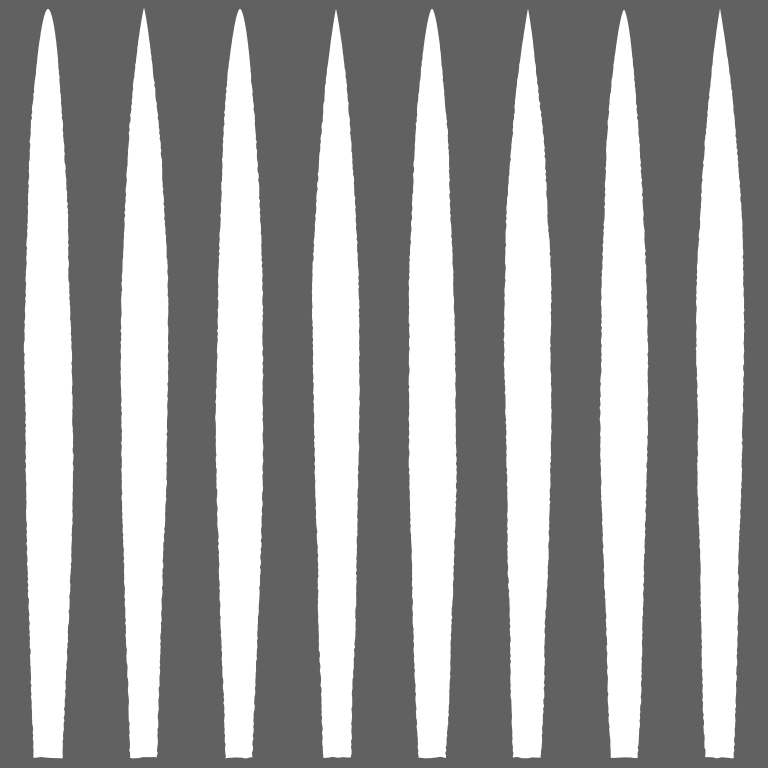
A Shadertoy shader for this pattern:

```glsl
// Eight upright pale blades on flat grey, each with a pointed tip and a cut base.
// A half-width profile swells from tip to shoulder and narrows to the base;
// alternate blades differ in shoulder and sharpness, and noise roughens the edges.

const vec3 GROUND = vec3(0.38);
const vec3 BLADE = vec3(1.0);

const float COUNT = 8.0;
const float TIP_Y = 0.988;
const float BASE_Y = 0.0135;
const float END_JITTER = 0.005;      // spread of tip heights
const float MAX_HALF = 0.0309;       // half width at the shoulder
const float BASE_HALF = 0.0180;      // half width at the cut base
const float BASE_JITTER = 0.0025;
const float TAPER = 1.4;             // curve from shoulder to base

// Even and odd blades, with a slow drift across the row
const vec2 SHOULDER = vec2(0.60, 0.49);
const float SHOULDER_DRIFT = -0.01;
const vec2 SHARPNESS = vec2(0.53, 0.82);
const float SHARPNESS_DRIFT = 0.02;

const float SWAY = 0.003;            // slow bend of the centre line
const float WOBBLE = 0.0022;         // broad unevenness of each edge
const float ROUGH = 0.0012;          // fine raggedness of each edge

float hash(vec2 p) {
    vec3 q = fract(vec3(p.xyx) * 0.1031);
    q += dot(q, q.yzx + 33.33);
    return fract((q.x + q.y) * q.z);
}

// Smooth noise along x, one independent strip per seed, from -0.5 to 0.5
float noise(float x, float seed) {
    float cell = floor(x);
    float f = x - cell;
    float a = hash(vec2(cell, seed));
    float b = hash(vec2(cell + 1.0, seed));
    return mix(a, b, f * f * (3.0 - 2.0 * f)) - 0.5;
}

// Half width at t, where t runs from 0 at the tip to 1 at the base
float halfWidth(float t, float id) {
    float odd = mod(id, 2.0);
    float shoulder = mix(SHOULDER.x, SHOULDER.y, odd) + SHOULDER_DRIFT * id;
    float sharpness = mix(SHARPNESS.x, SHARPNESS.y, odd) + SHARPNESS_DRIFT * id;
    float base = BASE_HALF + BASE_JITTER * (hash(vec2(id, 3.0)) - 0.5);

    float rise = 1.0 - clamp(t / shoulder, 0.0, 1.0);
    float fall = clamp((t - shoulder) / (1.0 - shoulder), 0.0, 1.0);
    float swell = pow(max(1.0 - rise * rise, 0.0), sharpness);
    return MAX_HALF * swell - (MAX_HALF - base) * pow(fall, TAPER);
}

// Approximate signed distance to one blade, negative inside
float bladeDistance(vec2 uv, float id) {
    float tip = TIP_Y + END_JITTER * (hash(vec2(id, 7.0)) - 0.5);
    float base = BASE_Y + 0.002 * noise(uv.x * 150.0, 5.0);
    float t = (tip - uv.y) / (tip - BASE_Y);

    // Keep the point clean; unevenness grows in below it
    float body = smoothstep(0.0, 0.15, t);
    float x = uv.x - (id + 0.5) / COUNT;
    x -= SWAY * body * noise(uv.y * 3.0, id + 20.0);

    float side = id * 2.0 + step(0.0, x);
    float edge = WOBBLE * noise(uv.y * 11.0, side + 40.0)
               + ROUGH * noise(uv.y * 260.0, side + 80.0);
    float sides = abs(x) - halfWidth(t, id) - edge * body;
    return max(sides, max(uv.y - tip, base - uv.y));
}

void mainImage(out vec4 fragColor, in vec2 fragCoord) {
    vec2 uv = fragCoord / iResolution.xy;
    float pixel = 1.0 / min(iResolution.x, iResolution.y);
    float id = floor(uv.x * COUNT);

    float coverage = clamp(0.5 - bladeDistance(uv, id) / pixel, 0.0, 1.0);
    fragColor = vec4(mix(GROUND, BLADE, coverage), 1.0);
}
```
